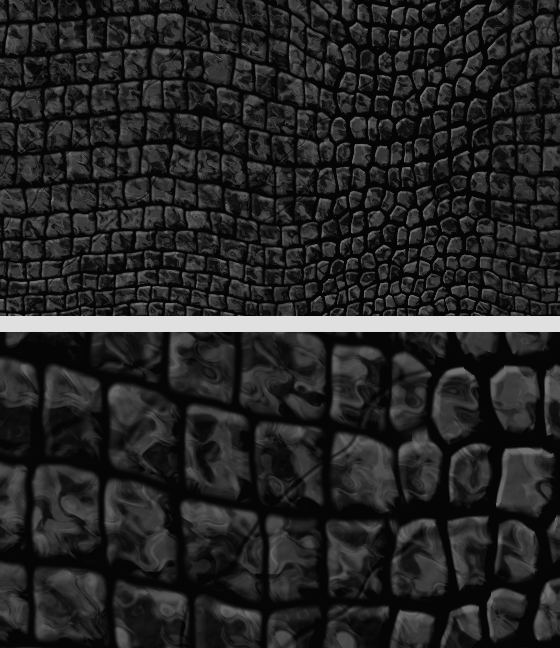
Top: the whole. Bottom: its middle third, enlarged.
A WebGL 1 fragment shader for this texture:

```glsl
precision highp float;
// Embossed black reptile leather: rows of boxy scales that break up into
// rounded pebbles right of centre. A rounded-box grid and a cellular pattern
// share one warped row layout; a slope light and glossy mottling shade them.
uniform vec2 u_resolution;

const float BEVEL = 0.22;
const vec2 LIGHT_DIR = vec2(-0.5, 0.86);

float hash(vec2 p) {
  return fract(sin(dot(p, vec2(127.1, 311.7))) * 43758.5453);
}

float noise(vec2 p) {
  vec2 i = floor(p), f = fract(p);
  f = f * f * (3.0 - 2.0 * f);
  return mix(mix(hash(i), hash(i + vec2(1.0, 0.0)), f.x),
             mix(hash(i + vec2(0.0, 1.0)), hash(i + 1.0), f.x), f.y);
}

float fbm(vec2 p) {
  float sum = 0.0, amp = 0.53;
  for (int i = 0; i < 4; i++) {
    sum += amp * noise(p);
    p = mat2(1.6, 1.2, -1.2, 1.6) * p + 3.7;
    amp *= 0.5;
  }
  return sum;
}

// 1 between two soft limits, 0 outside
float band(float x, float a, float b, float c, float d) {
  return smoothstep(a, b, x) * (1.0 - smoothstep(c, d, x));
}

// Row coordinate, counted downward; rows tighten below and fan out at right
float rowCoord(vec2 p) {
  float t = 1.0 - p.y;
  t += 0.035 * smoothstep(0.0, 0.55, p.x) - 0.10 * band(p.x, 0.5, 1.1, 1.2, 1.75);
  float low = max(t - 0.58, 0.0);
  float fan = band(p.x, 0.8, 1.25, 1.4, 1.74);
  return 9.6 * t + 13.0 * low * low + 4.5 * fan * (t - 0.38) + 0.3;
}

// Column coordinate within one row, denser in low rows and among pebbles
float columnCoord(float x, float row) {
  float density = 12.3 + 5.5 * smoothstep(5.0, 12.0, row);
  float u = x * density + 3.5 * smoothstep(0.85, 1.6, x) + 7.0 * hash(vec2(row, 4.0));
  return u + 0.5 * noise(vec2(u * 0.8, row * 5.3));
}

// Box scale with tight corners: x = inner distance, y = random id
vec2 boxScale(float x, float v) {
  float row = floor(v);
  float u = columnCoord(x, row);
  vec2 inset = 0.5 - abs(fract(vec2(u, v)) - 0.5);
  vec2 rim = max(BEVEL - inset, 0.0);
  float corner = pow(dot(rim * rim * rim, vec2(1.0)), 1.0 / 3.0);
  return vec2(BEVEL - corner, hash(vec2(floor(u), row)));
}

// Cellular pebble: x = distance to the border, y = random id
vec2 pebbleScale(float x, float v) {
  vec2 near = vec2(9.0), next = vec2(9.0);
  float id = 0.0;
  for (int j = -1; j <= 1; j++) {
    float row = floor(v) + float(j);
    float u = columnCoord(x, row);
    for (int i = -1; i <= 1; i++) {
      vec2 cell = vec2(floor(u) + float(i), row);
      vec2 jitter = vec2(hash(cell + 17.0), hash(cell + 41.0)) - 0.5;
      vec2 r = cell + 0.5 + 0.4 * jitter - vec2(u, v);
      if (dot(r, r) < dot(near, near)) {
        next = near;
        near = r;
        id = hash(cell);
      } else if (dot(r, r) < dot(next, next)) {
        next = r;
      }
    }
  }
  float border = dot(0.5 * (near + next), normalize(next - near + 1e-5));
  return vec2(min(border - 0.45 * max(length(near) - 0.38, 0.0), BEVEL), id);
}

float pebbleMask(vec2 p) {
  return band(p.x + 0.10 * (0.5 - p.y), 0.96, 1.08, 1.52, 1.62);
}

vec2 leather(vec2 p) {
  p += 0.012 * (vec2(noise(p * 15.0), noise(p * 15.0 + 31.0)) - 0.5);
  p += 0.006 * (vec2(noise(p * 45.0), noise(p * 45.0 + 13.0)) - 0.5);
  float v = rowCoord(p), m = pebbleMask(p);
  vec2 box = boxScale(p.x, v), pebble = pebbleScale(p.x, v);
  return vec2(mix(box.x, pebble.x, m), m < 0.5 ? box.y : pebble.y);
}

// Thin diagonal folds across the hide: 1 on the fold line
float folds(vec2 p) {
  vec2 q = vec2(p.x - p.y, 0.35 * (p.x + p.y)) + 0.05 * noise(p * 20.0);
  return 1.0 - smoothstep(0.0, 0.04, abs(noise(q * 6.0 + 2.0) - 0.5));
}

float relief(float d, vec2 p) {
  return 0.85 * smoothstep(0.0, 0.19, d) - 0.15 * folds(p) + 0.3 * fbm(p * 60.0);
}

void main() {
  vec2 p = gl_FragCoord.xy / u_resolution.y;
  vec2 toward = p + 0.004 * LIGHT_DIR;
  vec2 scale = leather(p);
  float slope = relief(scale.x, p) - relief(leather(toward).x, toward);

  // Small jagged glossy patches, different on every scale
  vec2 grain = mat2(0.8, 0.6, -0.6, 0.8) * p * vec2(36.0, 50.0) + 9.0 * scale.y;
  grain += 1.6 * vec2(noise(grain * 1.3), noise(grain * 1.3 + 8.0));
  float gloss = smoothstep(0.34, 0.62, fbm(grain));
  float streak = smoothstep(0.48, 0.7, fbm(grain * 1.7 + 5.0));
  float tone = 0.03 + 0.17 * gloss + 0.08 * streak + 0.03 * (scale.y - 0.5);
  tone += 0.40 * clamp(slope, -0.4, 0.45);

  // Thin dark creases, folds and a slight falloff at the lower right
  float crease = smoothstep(0.015, 0.09, scale.x);
  tone *= crease * (1.0 - 0.4 * folds(p));
  tone *= 1.0 - 0.2 * smoothstep(1.3, 1.78, p.x) * (1.2 - p.y);
  gl_FragColor = vec4(vec3(0.02 + clamp(tone, 0.0, 0.42)), 1.0);
}
```
